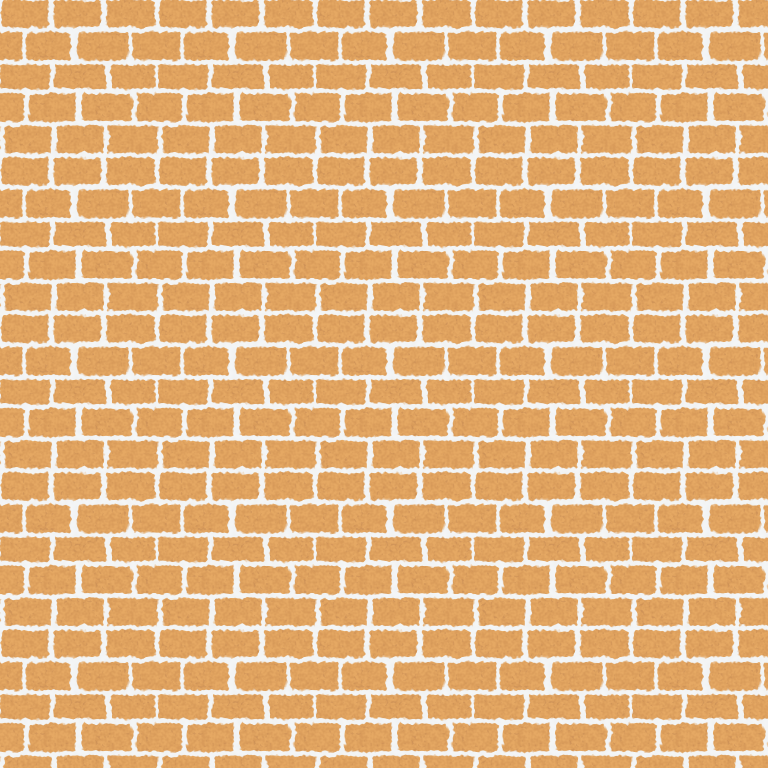
Give the GLSL for this pattern, as a Shadertoy shader.

```glsl
// Wall of rough-edged ochre bricks with pale mortar, built from one repeating block.
#define TILE        vec2(0.2057, 0.2051) // block size on the canvas
#define TOP_OFFSET  0.0387               // distance from the top to the first bed joint
#define BED_JOINT   0.031                // horizontal mortar thickness, in blocks
#define CORNER      0.014                // brick corner radius
#define WOBBLE      0.016                // slow waviness of the edges
#define ROUGHNESS   0.013                // fine raggedness of the edges
#define SOFTNESS    0.006                // half width of the edge blend
#define OCHRE_LIGHT vec3(0.897, 0.658, 0.387)
#define OCHRE_DARK  vec3(0.850, 0.608, 0.352)
#define SPECK       vec3(0.770, 0.540, 0.330)
#define MORTAR      vec3(0.952, 0.958, 0.960)

// Course boundaries, then the centres and widths of the upright joints per course
const float COURSE[6] = float[6](0.0, 0.207, 0.389, 0.597, 0.798, 1.0);
const vec3 JOINT[5] = vec3[5](
    vec3(0.155, 0.468, 0.826), vec3(0.329, 0.687, 0.989), vec3(0.170, 0.500, 0.851),
    vec3(0.016, 0.342, 0.673), vec3(0.323, 0.658, 0.994));
const vec3 JOINT_WIDTH[5] = vec3[5](
    vec3(0.029, 0.050, 0.027), vec3(0.034, 0.036, 0.023), vec3(0.033, 0.044, 0.029),
    vec3(0.033, 0.038, 0.032), vec3(0.035, 0.038, 0.033));

// Unit gradient from an integer hash of the wrapped lattice point
vec2 gradient(vec2 cell, float period, float seed) {
    uvec2 c = uvec2(mod(cell, period));
    uint h = c.x * 1597334677u ^ c.y * 3812015801u ^ uint(seed) * 2654435769u;
    h = (h ^ (h >> 15u)) * 2246822519u;
    h = (h ^ (h >> 13u)) * 3266489917u;
    float angle = float((h ^ (h >> 16u)) & 65535u) * 6.2832 / 65536.0;
    return vec2(cos(angle), sin(angle));
}

// Gradient noise that repeats with the block
float noise(vec2 p, float period, float seed) {
    p *= period;
    vec2 i = floor(p), f = p - i;
    vec2 u = f * f * f * (f * (f * 6.0 - 15.0) + 10.0);
    vec2 e = vec2(1.0, 0.0);
    float a = dot(gradient(i, period, seed), f);
    float b = dot(gradient(i + e.xy, period, seed), f - e.xy);
    float c = dot(gradient(i + e.yx, period, seed), f - e.yx);
    float d = dot(gradient(i + e.xx, period, seed), f - e.xx);
    return mix(mix(a, b, u.x), mix(c, d, u.x), u.y);
}

float roundedBox(vec2 p, vec2 halfSize, float radius) {
    vec2 q = abs(p) - halfSize + radius;
    return length(max(q, 0.0)) + min(max(q.x, q.y), 0.0) - radius;
}

// Signed distance to the nearest brick of the course at p
float brickDistance(vec2 p) {
    p = fract(p);
    int row = 0;
    for (int i = 1; i < 5; i++) if (p.y >= COURSE[i]) row = i;
    float top = COURSE[row], bottom = COURSE[row + 1];
    vec3 joint = JOINT[row], width = JOINT_WIDTH[row];
    float d = 1.0;
    for (int k = 0; k < 3; k++) {
        int next = (k + 1) % 3;
        float left = joint[k] + 0.5 * width[k];
        float right = joint[next] - 0.5 * width[next];
        if (right < left) right += 1.0;
        vec2 offset = p - 0.5 * vec2(left + right, top + bottom);
        offset.x -= round(offset.x);
        vec2 halfSize = 0.5 * vec2(right - left, bottom - top - BED_JOINT);
        d = min(d, roundedBox(offset, halfSize, CORNER));
    }
    return d;
}

void mainImage(out vec4 fragColor, in vec2 fragCoord) {
    vec2 uv = fragCoord / iResolution.xy;
    vec2 p = vec2(uv.x, 1.0 - uv.y - TOP_OFFSET) / TILE;
    float pixel = 1.0 / (iResolution.y * TILE.y);

    // Ragged brick outline
    vec2 warp = WOBBLE * vec2(noise(p, 14.0, 1.0), noise(p, 14.0, 2.0))
              + ROUGHNESS * vec2(noise(p, 42.0, 3.0), noise(p, 42.0, 4.0));
    float d = brickDistance(p + warp);
    float edge = max(SOFTNESS, 0.7 * pixel);
    float brick = 1.0 - smoothstep(-edge, edge, d);

    // Mottled clay with darker grains
    float mottle = 0.55 * noise(p, 22.0, 5.0) + 0.8 * noise(p, 58.0, 6.0);
    vec3 clay = mix(OCHRE_LIGHT, OCHRE_DARK, clamp(0.42 + 1.3 * mottle, 0.0, 1.0));
    float grain = smoothstep(0.22, 0.6, noise(p, 50.0, 7.0) + 0.3 * noise(p, 9.0, 8.0));
    clay = mix(clay, SPECK, 0.5 * grain);

    // Faintly uneven mortar
    vec3 mortar = MORTAR + 0.015 * noise(p, 30.0, 9.0);

    fragColor = vec4(mix(mortar, clay, brick), 1.0);
}
```
